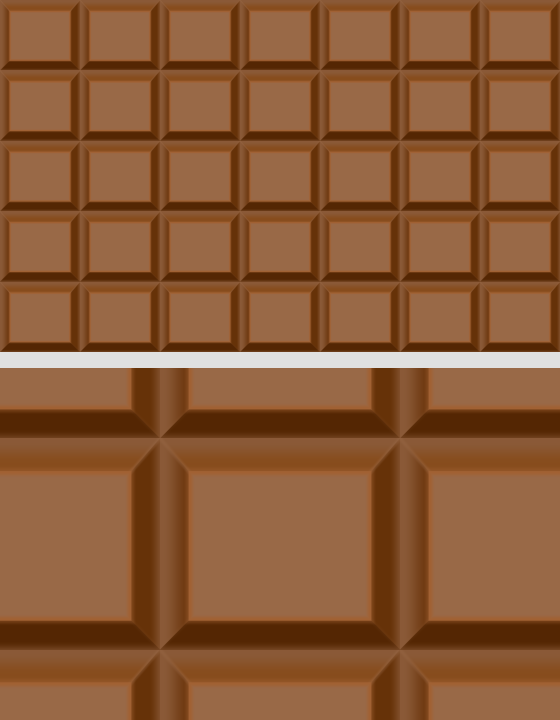
Top, the full canvas; bottom, a detail of the centre.
This pattern is drawn by a WebGL 1 fragment shader. Its source:

```glsl
precision highp float;

uniform vec2 u_resolution;

#define GRID vec2(7.0, 5.0)
#define BEVEL_LOW vec2(0.119, 0.137)
#define BEVEL_HIGH vec2(0.119, 0.155)
#define FACE vec3(0.60, 0.41, 0.28)
#define RIM vec3(0.63, 0.38, 0.20)
#define GROOVE vec3(0.54, 0.35, 0.215)
#define TOP_SLOPE vec3(0.53, 0.30, 0.115)
#define LEFT_SLOPE vec3(0.43, 0.22, 0.06)
#define RIGHT_SLOPE vec3(0.40, 0.195, 0.03)
#define BOTTOM_SLOPE vec3(0.33, 0.15, 0.01)

// Shade of a slope; climb runs from 0 in the groove to 1 at the face.
vec3 slope(float climb, vec3 shade, float start, float end) {
  return mix(GROOVE, shade, smoothstep(start, end, climb));
}

void main() {
  vec2 cell = fract(gl_FragCoord.xy / u_resolution * GRID);
  vec2 pixel = GRID / u_resolution;

  // Height climbed from each edge of the block
  vec2 low = cell / BEVEL_LOW;
  vec2 high = (1.0 - cell) / BEVEL_HIGH;
  vec2 climb = min(low, high);
  float nearest = min(climb.x, climb.y);
  vec2 blur = pixel / BEVEL_LOW;
  float soft = max(blur.x, blur.y);

  // Four lit or shaded slopes
  vec3 left = slope(climb.x, LEFT_SLOPE, 0.1, 1.0);
  vec3 right = slope(climb.x, RIGHT_SLOPE, -0.2, 0.4);
  vec3 top = slope(climb.y, TOP_SLOPE, 0.1, 0.75);
  vec3 bottom = slope(climb.y, BOTTOM_SLOPE, -0.25, 0.3);
  float upper = step(0.5, cell.y);
  vec3 sides = mix(left, right, step(0.5, cell.x));
  vec3 ends = mix(bottom, top, upper);

  // Mitred corners, with a faint glint on the upper ones
  float across = climb.x - climb.y;
  vec3 color = mix(sides, ends, smoothstep(-soft, soft, across));
  float glint = 1.0 - smoothstep(0.0, 0.16, abs(across));
  color = mix(color, FACE, glint * mix(0.08, 0.4, upper));

  // Soft lip where the slopes meet the flat face
  color = mix(color, RIM, 0.4 * smoothstep(0.82, 1.0, nearest));
  vec2 inset = min(cell - BEVEL_LOW, 1.0 - cell - BEVEL_HIGH) * GRID.yx / GRID.y;
  inset.x *= u_resolution.x / u_resolution.y * GRID.y / GRID.x;
  inset.y *= GRID.y / GRID.x;
  float depth = min(inset.x, inset.y);
  vec3 face = mix(RIM, FACE, smoothstep(0.005, 0.032, depth));
  color = mix(color, face, smoothstep(1.0 - 0.5 * soft, 1.0 + 0.5 * soft, nearest));

  gl_FragColor = vec4(color, 1.0);
}
```
